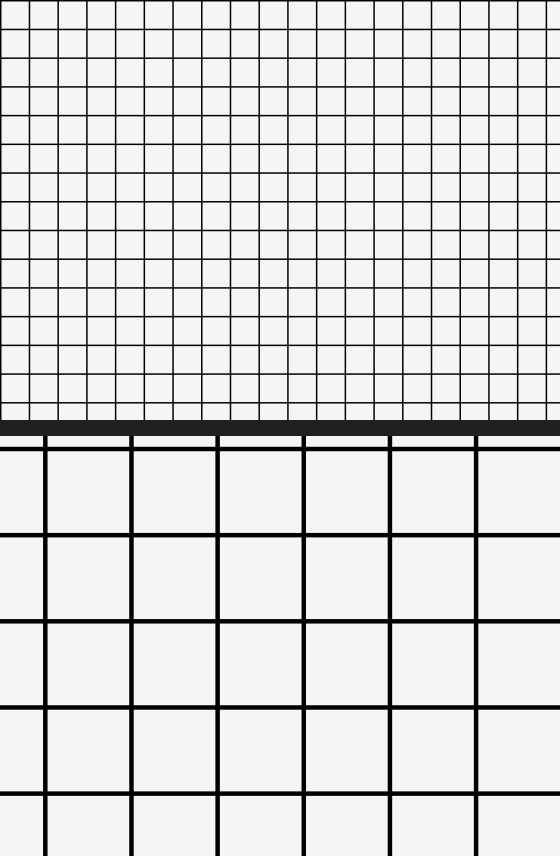
Top, the full canvas; bottom, a detail of the centre.
This pattern is drawn by a Shadertoy shader. Its source:

```glsl
const vec3 PAPER = vec3(0.96);
const vec3 INK = vec3(0.005);
const float CELLS_DOWN = 14.625;  // 19.5 across on a 4:3 canvas
const float LINE_WIDTH = 0.052;   // fraction of one cell

// Total line width crossed between zero and x, in cells
float inkIntegral(float x, float width) {
    return floor(x) * width + min(fract(x), width);
}

// Share of a pixel covered by lines that start at each whole cell
float lineCoverage(float x, float width, float pixel) {
    float before = inkIntegral(x - 0.5 * pixel, width);
    float after = inkIntegral(x + 0.5 * pixel, width);
    return clamp((after - before) / pixel, 0.0, 1.0);
}

// Union of the vertical and horizontal rules
float gridCoverage(vec2 cell, float width, float pixel) {
    float vertical = lineCoverage(cell.x, width, pixel);
    float horizontal = lineCoverage(cell.y, width, pixel);
    return 1.0 - (1.0 - vertical) * (1.0 - horizontal);
}

void mainImage(out vec4 fragColor, in vec2 fragCoord) {
    // Cells are counted from the top left corner
    float pixel = CELLS_DOWN / iResolution.y;
    vec2 cell = vec2(fragCoord.x, iResolution.y - fragCoord.y) * pixel;

    float ink = gridCoverage(cell, LINE_WIDTH, pixel);
    fragColor = vec4(mix(PAPER, INK, ink), 1.0);
}
```
